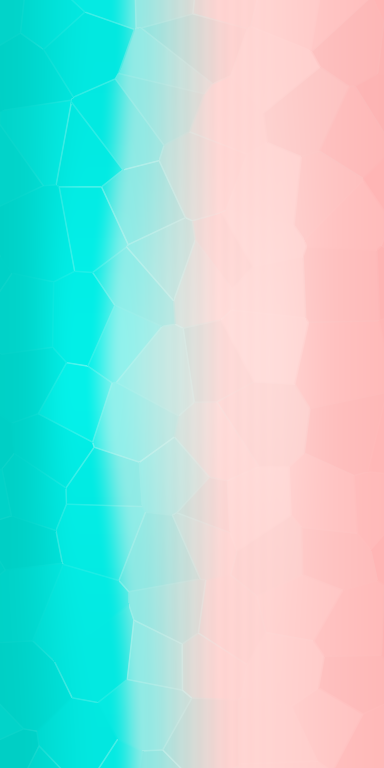
Give the GLSL for this background, as a WebGL 1 fragment shader.

```glsl
precision highp float;
uniform vec2 u_resolution;

vec2 hash2(vec2 p) {
  return fract(sin(vec2(dot(p, vec2(127.1, 311.7)), dot(p, vec2(269.5, 183.3)))) * 43758.5453);
}

// Horizontal ramp from teal through grey to rose
vec3 ramp(float x) {
  vec3 color = mix(vec3(0.0, 0.82, 0.78), vec3(0.01, 0.91, 0.88), smoothstep(0.0, 0.24, x));
  color = mix(color, vec3(0.56, 0.91, 0.89), smoothstep(0.28, 0.37, x));
  color = mix(color, vec3(0.84, 0.86, 0.84), smoothstep(0.36, 0.52, x));
  color = mix(color, vec3(1.0, 0.83, 0.82), smoothstep(0.48, 0.59, x));
  return mix(color, vec3(1.0, 0.71, 0.71), smoothstep(0.68, 1.04, x));
}

// Ramp seen through one crystal: bent toward its centre, slightly relit
vec3 facet(vec2 p, vec2 center) {
  vec2 rnd = hash2(floor(center * 53.0));
  float pull = mix(0.12, 0.5, smoothstep(0.55, 0.9, p.x));
  float x = mix(p.x, center.x, pull) + 0.025 * (rnd.x - 0.5);
  return ramp(x) + 0.018 * (rnd.y - 0.5);
}

void main() {
  vec2 p = gl_FragCoord.xy / u_resolution.x;
  float height = u_resolution.y / u_resolution.x;
  float middle = exp(-pow((p.y / height - 0.53) / 0.24, 2.0));

  // Two nearest crystal centres
  const float density = 6.2;
  vec2 cell = floor(p * density);
  vec2 nearest = vec2(0.0);
  vec2 second = vec2(0.0);
  float d1 = 100.0;
  float d2 = 100.0;
  for (int j = -2; j <= 2; j++) {
    for (int i = -2; i <= 2; i++) {
      vec2 id = cell + vec2(float(i), float(j));
      vec2 center = (id + 0.05 + 0.9 * hash2(id)) / density;
      vec2 away = center - p;
      float d = dot(away, away);
      if (d < d1) {
        d2 = d1;
        second = nearest;
        d1 = d;
        nearest = center;
      } else if (d < d2) {
        d2 = d;
        second = center;
      }
    }
  }
  float border = (d2 - d1) / (2.0 * max(length(second - nearest), 0.001));

  // The teal edge bows left at mid height
  float bow = 0.065 * middle * smoothstep(0.05, 0.25, p.x) * (1.0 - smoothstep(0.3, 0.56, p.x));
  bow -= 0.025 * (1.0 - smoothstep(0.0, 0.3, p.y / height)) * (1.0 - smoothstep(0.3, 0.5, p.x));
  vec2 bent = p + vec2(bow, 0.0);

  // Facets, blended across their borders
  float inside = smoothstep(0.0, 0.004, border);
  vec3 color = mix(facet(bent, second), facet(bent, nearest), 0.5 + 0.5 * inside);

  // Pale glow around mid height and faint vertical streaks
  color += middle * vec3(0.0, 0.03, 0.03) * smoothstep(0.05, 0.2, p.x) * (1.0 - smoothstep(0.7, 0.9, p.x));
  color += 0.004 * sin(p.x * 190.0) * smoothstep(0.3, 0.5, p.x) * (1.0 - smoothstep(0.6, 0.8, p.x));

  // Thin light seams, strongest left of centre
  float strength = hash2(floor((nearest + second) * 91.0)).x;
  float zone = smoothstep(0.05, 0.25, p.x) * (1.0 - smoothstep(0.45, 0.65, p.x));
  float seam = 1.0 - smoothstep(0.0005, 0.0035, border);
  color = mix(color, vec3(0.88, 0.97, 0.95), seam * strength * (0.06 + 0.34 * zone));

  gl_FragColor = vec4(clamp(color, 0.0, 1.0), 1.0);
}
```
